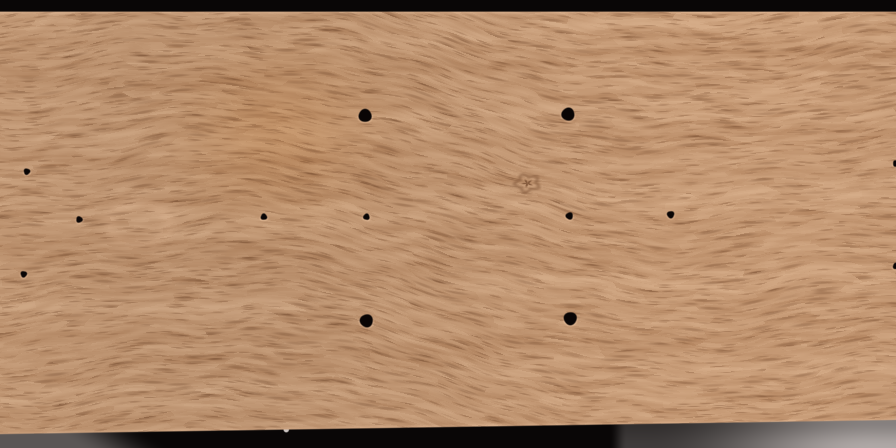
This texture is drawn by a Shadertoy shader. Its source:

```glsl
// A drilled oak board with wavy grain and a small knot, lying on a dark bench.

const vec3 LIGHT_WOOD = vec3(0.83, 0.67, 0.53);
const vec3 DARK_WOOD = vec3(0.68, 0.495, 0.35);
const vec3 PORE_COLOR = vec3(0.49, 0.325, 0.21);
const vec3 HOLE_COLOR = vec3(0.035, 0.02, 0.018);
const vec3 BENCH_COLOR = vec3(0.035, 0.025, 0.025);
const vec3 METAL_COLOR = vec3(0.80, 0.77, 0.76);
const float TOP_EDGE = 0.974;
const float BOTTOM_LEFT = 0.031;
const float BOTTOM_SLOPE = 0.0158;
const vec2 KNOT = vec2(1.177, 0.591);
const vec2 COARSE_PORES = vec2(11.0, 85.0);
const vec2 FINE_PORES = vec2(24.0, 185.0);

// Centre and radius of every drilled hole
const vec3 HOLES[13] = vec3[](
    vec3(0.815, 0.742, 0.0145), vec3(1.268, 0.745, 0.0145),
    vec3(0.818, 0.284, 0.0145), vec3(1.273, 0.289, 0.0145),
    vec3(0.060, 0.617, 0.007), vec3(0.177, 0.510, 0.007),
    vec3(0.589, 0.516, 0.007), vec3(0.818, 0.516, 0.007),
    vec3(1.271, 0.518, 0.008), vec3(1.497, 0.521, 0.008),
    vec3(0.053, 0.388, 0.007), vec3(2.0, 0.635, 0.007),
    vec3(2.0, 0.406, 0.007));

vec2 hash2(vec2 p) {
    vec3 q = fract(vec3(p.xyx) * vec3(0.1031, 0.1030, 0.0973));
    q += dot(q, q.yzx + 33.33);
    return fract((q.xx + q.yz) * q.zy);
}

// x: distance to the nearest cell point, y: random value of that cell
vec2 cellular(vec2 p) {
    vec2 cell = floor(p), local = fract(p);
    vec2 nearest = vec2(8.0, 0.0);
    for (int j = -1; j <= 1; j++) {
        for (int i = -1; i <= 1; i++) {
            vec2 offset = vec2(i, j);
            vec2 rnd = hash2(cell + offset + 100.0);
            float d = length(offset + rnd - local);
            if (d < nearest.x) nearest = vec2(d, fract(rnd.x * 7.3 + rnd.y * 3.1));
        }
    }
    return nearest;
}

// Follows the fibres: y is constant along a line of grain
vec2 grainSpace(vec2 p) {
    float bend = 0.08 * p.x + 0.045 * sin(4.0 * p.x + 2.3);
    bend += 0.007 * sin(11.0 * p.x + 9.0 * p.y) + 0.003 * sin(27.0 * p.x - 17.0 * p.y);
    vec2 k = (p - KNOT) / vec2(0.09, 0.05);
    bend += 0.016 * k.y * exp(-dot(k, k));
    return vec2(p.x, p.y + bend);
}

// Broad, nearly level colour bands
float growthBands(vec2 p) {
    float y = p.y + 0.018 * sin(3.1 * p.x + 0.8) + 0.008 * sin(8.0 * p.x + 6.0 * p.y);
    float b = 0.45 * sin(31.0 * y + 1.2 * sin(2.0 * p.x));
    b += 0.35 * sin(67.0 * y + 2.0 * sin(1.7 * p.x + 1.0));
    return b + 0.25 * sin(143.0 * y + 3.0 * sin(2.9 * p.x));
}

vec3 woodColor(vec2 p) {
    vec2 g = grainSpace(p);
    vec2 coarse = cellular(g * COARSE_PORES);
    vec2 fine = cellular(g * FINE_PORES + 17.0);
    float ripple = sin(165.0 * g.y + 2.2 * sin(13.0 * g.x + 21.0 * g.y) + 1.4 * sin(31.0 * g.x));
    ripple += 0.6 * sin(390.0 * g.y + 2.5 * sin(23.0 * g.x + 37.0 * g.y));

    float tone = 0.43 + 0.17 * growthBands(p) + 0.085 * ripple;
    tone += 0.28 * (coarse.y - 0.5) + 0.22 * (fine.y - 0.5);
    vec3 col = mix(LIGHT_WOOD, DARK_WOOD, clamp(tone, 0.0, 1.15));

    // Short dark pores
    float pores = smoothstep(0.42, 0.08, coarse.x) * smoothstep(0.55, 0.95, coarse.y) * 0.38;
    pores += smoothstep(0.50, 0.10, fine.x) * smoothstep(0.55, 0.95, fine.y) * 0.33;
    col = mix(col, PORE_COLOR, pores);

    // Knot with a dark core and uneven rings
    vec2 k = (p - KNOT) / vec2(0.032, 0.023);
    float r = length(k) + 0.12 * sin(5.0 * atan(k.y, k.x) + 1.0);
    float rings = 0.22 + 0.22 * sin(9.0 * r + 1.0);
    col = mix(col, PORE_COLOR, rings * smoothstep(1.4, 0.7, r) + 0.4 * smoothstep(0.35, 0.1, r));

    // Warm patch, pale rubbed ring and soft overall light
    vec2 warm = (p - vec2(0.62, 0.70)) / vec2(0.20, 0.16);
    col *= mix(vec3(1.0), vec3(1.0, 0.96, 0.89), exp(-dot(warm, warm)));
    float rub = length((p - vec2(0.31, 0.50)) / vec2(0.075, 0.05));
    col += 0.035 * exp(-18.0 * (rub - 0.9) * (rub - 0.9));
    return col * (0.985 + 0.025 * sin(2.4 * p.x - 2.6));
}

vec3 benchColor(vec2 p) {
    float below = step(p.y, 0.5);
    float left = 0.42 * smoothstep(0.38, 0.18, p.x + 1.5 * p.y);
    float right = smoothstep(1.36, 1.40, p.x) * mix(0.28, 0.85, smoothstep(1.45, 1.95, p.x));
    right *= 0.75 + 0.25 * smoothstep(0.06, 0.0, p.y);
    float fleck = smoothstep(0.008, 0.004, length(p - vec2(0.639, 0.041)));
    return mix(BENCH_COLOR, METAL_COLOR, max(below * (left + right), fleck));
}

void mainImage(out vec4 fragColor, in vec2 fragCoord) {
    vec2 p = fragCoord / iResolution.y;
    float aa = 1.0 / iResolution.y;

    // Board with a thin lit rim
    float inside = min(TOP_EDGE - p.y, p.y - BOTTOM_LEFT - BOTTOM_SLOPE * p.x);
    vec3 wood = woodColor(p) + 0.07 * smoothstep(0.008, 0.0, inside);

    // Holes with a pale, chipped lip
    for (int i = 0; i < 13; i++) {
        vec2 d = p - HOLES[i].xy;
        float wobble = 0.0006 * sin(3.0 * atan(d.y, d.x) + float(i));
        float edge = length(d) - HOLES[i].z + wobble;
        wood += 0.09 * smoothstep(0.006, 0.0, edge) * smoothstep(0.006, -0.006, d.y);
        wood = mix(wood, HOLE_COLOR, smoothstep(aa, -aa, edge));
    }

    vec3 col = mix(benchColor(p), wood, smoothstep(-aa, aa, inside));
    fragColor = vec4(clamp(col, 0.0, 1.0), 1.0);
}
```
